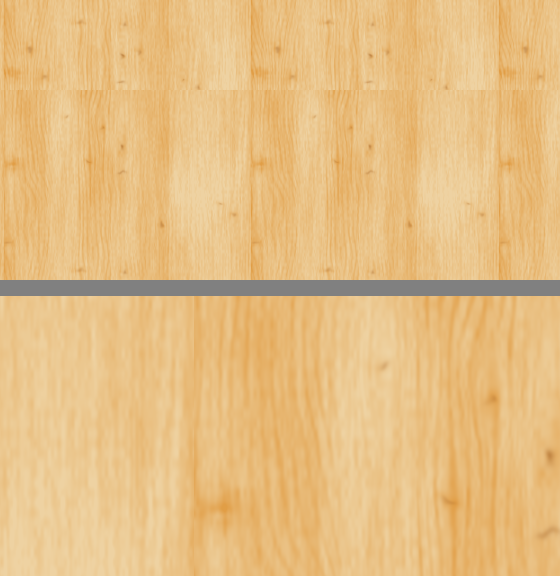
Top: the whole. Bottom: its middle third, enlarged.
Give the GLSL for this texture, as a Shadertoy shader.

```glsl
// Pale maple boards with vertical grain and small knots, in a repeating square panel.

const float PANEL_SIZE = 0.885;                 // panel side, in canvas heights
const vec2 PANEL_ORIGIN = vec2(0.013, 0.68);    // lower left corner of one panel
const vec3 PALE_WOOD = vec3(0.926, 0.793, 0.580);
const vec3 HONEY_WOOD = vec3(0.900, 0.690, 0.400);
const vec3 KNOT_BROWN = vec3(0.690, 0.440, 0.190);

const int BOARDS = 6;
const float BOARD_LEFT[BOARDS] = float[](0.0, 0.19, 0.30, 0.435, 0.545, 0.668);
const float BOARD_TONE[BOARDS] = float[](0.50, 0.12, 0.52, 0.34, 0.50, 0.14);
const float BOARD_FIGURE[BOARDS] = float[](0.75, 0.25, 1.0, 0.4, 0.35, 0.4);

float hash(vec2 p) {
    vec3 q = fract(p.xyx * 0.1031);
    q += dot(q, q.yzx + 33.33);
    return fract((q.x + q.y) * q.z);
}

float noise(vec2 p) {
    vec2 cell = floor(p);
    vec2 f = fract(p);
    f = f * f * (3.0 - 2.0 * f);
    float low = mix(hash(cell), hash(cell + vec2(1, 0)), f.x);
    float high = mix(hash(cell + vec2(0, 1)), hash(cell + vec2(1, 1)), f.x);
    return mix(low, high, f.y);
}

// Noise centred on zero
float ripple(vec2 p) {
    return noise(p) - 0.5;
}

float spot(vec2 p, vec2 centre, vec2 radius) {
    vec2 d = (p - centre) / radius;
    return exp(-dot(d, d));
}

// Base tone in x, strength of the growth rings in y
vec2 boardStyle(float x) {
    vec2 style = vec2(BOARD_TONE[0], BOARD_FIGURE[0]);
    for (int i = 1; i < BOARDS; i++) {
        float soft = i == 1 ? 0.02 : 0.003;
        float inside = smoothstep(-soft, soft, x - BOARD_LEFT[i]);
        style = mix(style, vec2(BOARD_TONE[i], BOARD_FIGURE[i]), inside);
    }
    return style;
}

// Dark knots in x, soft stain around them in y, sideways push on the grain in z
vec3 knots(vec2 p) {
    vec3 total = vec3(0.0);
    vec2 rough = p + 0.012 * vec2(ripple(p * 60.0), ripple(p * 60.0 + 37.0));
    // Stained whorls on the left board and paired knots near the middle
    for (int i = 0; i < 2; i++) {
        float y = 0.065 + 0.635 * float(i);
        total.y += 0.9 * spot(rough, vec2(0.035, y), vec2(0.045, 0.028));
        total.x += 0.65 * spot(rough, vec2(0.478, y + 0.07), vec2(0.007, 0.011));
        total.x += 0.40 * spot(rough, vec2(0.475, y - 0.035), vec2(0.014, 0.006));
        total.y += 0.4 * spot(rough, vec2(0.478, y + 0.05), vec2(0.02, 0.05));
        total.z += (p.x - 0.478) * spot(p, vec2(0.478, y + 0.07), vec2(0.03, 0.08));
    }
    // Scattered small knots
    for (int i = 0; i < 14; i++) {
        float id = float(i);
        vec2 centre = vec2(fract(0.31 + id * 0.618), hash(vec2(id, 5.0)));
        float size = mix(0.4, 1.0, hash(vec2(id, 9.0)));
        float slant = hash(vec2(id, 13.0));
        vec2 radius = size * mix(vec2(0.016, 0.006), vec2(0.006, 0.017), slant);
        total.x += mix(0.25, 0.55, slant) * spot(rough, centre, radius);
        total.y += 0.4 * spot(rough, centre, radius * 3.0);
        total.z += (p.x - centre.x) * spot(p, centre, vec2(0.025, 0.06));
    }
    return total;
}

// Slightly wavy growth lines that run up the board
float growthRings(vec2 p) {
    float bend = 5.0 * noise(p * vec2(6.0, 2.2)) + 1.1 * noise(p * vec2(22.0, 9.0));
    float wave = 0.5 + 0.5 * sin(6.2832 * (p.x * 58.0 + bend));
    return wave * wave * (0.3 + 1.1 * noise(p * vec2(45.0, 10.0) + 70.0));
}

// Long streaks, fine fibres and short pores
float fibres(vec2 p) {
    return 0.30 * ripple(p * vec2(28.0, 1.5))
         + 0.34 * ripple(p * vec2(85.0, 3.0) + 11.0)
         + 0.42 * ripple(p * vec2(170.0, 14.0) + 23.0)
         + 0.40 * ripple(p * vec2(220.0, 75.0) + 51.0);
}

vec3 woodColor(vec2 p) {
    vec2 style = boardStyle(p.x);
    vec3 knot = knots(p);
    vec2 grain = p - vec2(0.5 * knot.z, 0.0);
    float rings = growthRings(grain);

    float tone = style.x + fibres(grain);
    tone += 0.55 * ripple(p * vec2(9.0, 3.5) + 90.0);
    tone += 0.25 * ripple(p * vec2(22.0, 11.0) + 40.0);
    tone += 0.55 * style.y * (rings - 0.32);
    tone += 0.12 * smoothstep(0.7, 1.0, p.y);
    // Darker streaks beside the panel's side joint
    float joint = smoothstep(0.955, 1.0, p.x) + smoothstep(0.02, 0.0, p.x);
    tone += 0.45 * joint * (0.3 + noise(p * vec2(90.0, 12.0)));
    tone += knot.y * (0.5 + 0.9 * noise(p * vec2(30.0, 90.0)));

    vec3 wood = mix(PALE_WOOD, HONEY_WOOD, clamp(tone, -0.3, 1.7));
    return mix(wood, KNOT_BROWN, clamp(knot.x, 0.0, 0.8));
}

void mainImage(out vec4 fragColor, in vec2 fragCoord) {
    vec2 canvas = fragCoord / iResolution.y;
    vec2 panel = fract((canvas - PANEL_ORIGIN) / PANEL_SIZE);
    fragColor = vec4(woodColor(panel), 1.0);
}
```
